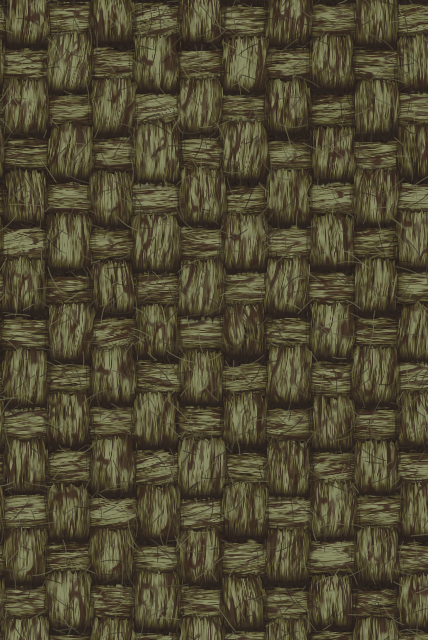
Write a Shadertoy shader that draws this texture.

```glsl
const vec2 REPEATS = vec2(9.75, 14.27);     // strands across and down
const vec2 FIRST_CENTRE = vec2(0.57, 0.41); // first crossing, in cells
const vec2 LOOP_SIZE = vec2(0.50, 0.62);    // half width, half length
const vec2 WEFT_SIZE = vec2(0.36, 0.60);
const vec2 LOOP_LIGHT = vec2(0.0, -0.17);   // brightest spot on a strand
const vec2 WEFT_LIGHT = vec2(-0.15, 0.0);

const vec3 GAP = vec3(0.165, 0.135, 0.115);
const vec3 UMBER = vec3(0.24, 0.20, 0.145);
const vec3 MOSS = vec3(0.30, 0.27, 0.16);
const vec3 OLIVE = vec3(0.375, 0.35, 0.21);
const vec3 STRAW = vec3(0.46, 0.46, 0.32);
const vec3 PALE = vec3(0.53, 0.54, 0.39);
const vec3 RUST = vec3(0.235, 0.155, 0.12);

float hash(vec2 p) {
    return fract(sin(dot(p, vec2(127.1, 311.7))) * 43758.55);
}

float noise(vec2 p) {
    vec2 i = floor(p), f = fract(p);
    f = f * f * (3.0 - 2.0 * f);
    return mix(mix(hash(i), hash(i + vec2(1, 0)), f.x),
               mix(hash(i + vec2(0, 1)), hash(i + vec2(1, 1)), f.x), f.y);
}

vec3 fibreRamp(float tone) {
    vec3 c = mix(GAP, UMBER, smoothstep(0.04, 0.24, tone));
    c = mix(c, MOSS, smoothstep(0.22, 0.37, tone));
    c = mix(c, OLIVE, smoothstep(0.35, 0.50, tone));
    c = mix(c, STRAW, smoothstep(0.48, 0.66, tone));
    return mix(c, PALE, smoothstep(0.68, 0.95, tone));
}

float roundedBox(vec2 q, vec2 halfSize, float radius) {
    vec2 d = abs(q) - halfSize + radius;
    return length(max(d, 0.0)) + min(max(d.x, d.y), 0.0) - radius;
}

// Outline of a strand with frayed ends; q.x runs across it, q.y along it
float strandDistance(vec2 q, vec2 halfSize, float seed) {
    float fray = noise(vec2(q.x * 26.0, q.y * 4.0) + seed * 37.0) - 0.5;
    return roundedBox(q, halfSize, 0.15) + 0.15 * fray;
}

// Thin dark line that follows the middle level of a noise
float crack(vec2 p, float width) {
    return 1.0 - smoothstep(0.3 * width, width, abs(noise(p) - 0.5));
}

// Fine fibres in two slightly crossing sets, parted by thin dark cracks
vec3 strandColour(vec2 q, vec2 halfSize, vec2 light, float seed, float twist) {
    vec2 s = q / halfSize;
    float wander = 0.08 * (noise(vec2(q.y * 2.0 + s.x, seed * 80.0)) - 0.5);
    float f = s.x * (1.0 + 0.12 * s.y * s.y) + twist * q.y + wander;
    float cross = f + 0.6 * (seed - 0.5) * q.y + 0.15 * q.y * q.y;
    float coarse = noise(vec2(f * 6.0, q.y * 1.8) + seed * 57.0);
    float fine = noise(vec2(cross * 17.0, q.y * 3.0) + seed * 91.0);
    float grain = noise(vec2(f * 30.0, q.y * 9.0) + seed * 71.0);
    float fibres = 0.34 * coarse + 0.38 * fine + 0.28 * grain;
    vec2 r = min(abs(s - light), 1.1);
    float body = (1.0 - 0.48 * r.x * r.x) * (1.0 - 0.68 * r.y * r.y * r.y);
    float tone = (0.67 + 1.75 * (fibres - 0.5) + 0.16 * (seed - 0.5)) * body;
    float parting = crack(vec2(f * 5.0, q.y * 1.4) + seed * 23.0, 0.13);
    parting = max(parting, 0.7 * crack(vec2(cross * 8.0, q.y * 2.2) + seed * 45.0, 0.14));
    parting *= smoothstep(0.2, 0.55, noise(vec2(f * 3.0, q.y * 3.0) + seed * 63.0));
    return mix(fibreRamp(tone), mix(GAP, RUST, body), 0.85 * parting);
}

// Coverage of one loose, bent fibre
float hair(vec2 q, float angle, float reach, float bend, float px) {
    float c = cos(angle), s = sin(angle);
    q = vec2(c * q.x + s * q.y, c * q.y - s * q.x);
    float d = abs(q.y - bend * q.x * q.x);
    float ends = 1.0 - smoothstep(reach * 0.8, reach, abs(q.x));
    return ends * (1.0 - smoothstep(0.003, 0.006 + 0.8 * px, d));
}

bool isLoop(vec2 cell) {
    return mod(cell.x + cell.y, 2.0) < 0.5;
}

vec2 cellJitter(vec2 cell) {
    return 0.07 * (vec2(hash(cell + 3.1), hash(cell + 8.7)) - 0.5);
}

void mainImage(out vec4 fragColor, in vec2 fragCoord) {
    vec2 uv = fragCoord / iResolution.xy;
    vec2 g = vec2(uv.x, 1.0 - uv.y) * REPEATS - FIRST_CENTRE;
    float px = REPEATS.x / iResolution.x;
    g += 0.06 * (vec2(noise(g * 0.8), noise(g * 0.8 + 19.0)) - 0.5);
    vec2 home = floor(g + 0.5);
    vec3 col = GAP * (0.75 + 0.5 * noise(g * 22.0));

    // Horizontal strands first, then the vertical loops above them
    for (int layer = 0; layer < 2; layer++)
    for (int j = -1; j <= 1; j++)
    for (int i = -1; i <= 1; i++) {
        vec2 cell = home + vec2(i, j);
        bool loopLayer = layer == 1;
        if (isLoop(cell) != loopLayer) continue;
        float seed = hash(cell + 0.5);
        vec2 q = g - cell - cellJitter(cell);
        if (!loopLayer) q = q.yx - vec2(0.05, 0.0);
        vec2 size = (loopLayer ? LOOP_SIZE : WEFT_SIZE) * (0.95 + 0.1 * seed);
        vec2 light = loopLayer ? LOOP_LIGHT : WEFT_LIGHT;
        float twist = (loopLayer ? 0.3 : 0.7) * (hash(cell + 5.0) - 0.4);
        float d = strandDistance(q, size, seed);
        if (loopLayer) col = mix(GAP * 0.9, col, smoothstep(-0.06, 0.10, d));
        float cover = 1.0 - smoothstep(-0.7 * px, 0.7 * px, d);
        col = mix(col, strandColour(q, size, light, seed, twist), cover);
    }

    // Loose pale and dark fibres scattered over the weave
    for (int j = -1; j <= 1; j++)
    for (int i = -1; i <= 1; i++)
    for (int k = 0; k < 9; k++) {
        vec2 id = home + vec2(i, j) + float(k) * 17.3;
        vec2 q = g - home - vec2(i, j) - vec2(hash(id), hash(id + 2.3)) + 0.5;
        float reach = 0.1 + 0.3 * hash(id + 4.9);
        float m = hair(q, 6.283 * hash(id + 6.1), reach, 1.6 * hash(id + 7.7) - 0.8, px);
        col = mix(col, mix(GAP, STRAW, hash(id + 9.2)), 0.6 * m);
    }
    fragColor = vec4(col, 1.0);
}
```
